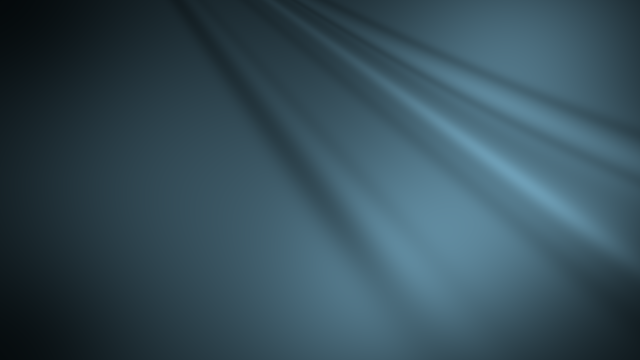
This background is drawn by a WebGL 2 fragment shader. Its source:

```glsl
#version 300 es
precision highp float;
// Soft blue-grey light falling in a fan of streaks from beyond the upper left.
// Wide Gaussian glows give the brightness; streaks are Gaussians of the angle
// about a hidden source, and one steel-blue tint colours the sum.
uniform vec2 u_resolution;
out vec4 fragColor;

float glow(vec2 p, vec2 center, vec2 size) {
    vec2 d = (p - center) / size;
    return exp(-dot(d, d));
}

// Light and dark folds of the fan: angle in degrees, width, strength.
const vec3 STREAKS[10] = vec3[10](
    vec3(54.0, 2.5, -0.27), vec3(50.6, 1.5, 0.04),
    vec3(48.0, 1.4, -0.07), vec3(39.3, 1.3, -0.13),
    vec3(37.4, 0.8, -0.04), vec3(35.6, 0.95, 0.23),
    vec3(33.0, 1.2, -0.09), vec3(30.9, 0.7, -0.13),
    vec3(29.2, 1.0, 0.13), vec3(27.0, 0.8, -0.17));

float streakLight(vec2 p) {
    vec2 ray = p - vec2(0.215, 1.382);
    float r = length(ray);
    float angle = degrees(atan(-ray.y, ray.x));
    // The upper folds bend gently outward with distance.
    angle += 3.5 * (r - 1.4) * (1.0 - smoothstep(30.0, 36.0, angle));
    float light = 1.0;
    for (int i = 0; i < 10; i++) {
        float d = (angle - STREAKS[i].x) / STREAKS[i].y;
        light += STREAKS[i].z * exp(-d * d);
    }
    // The steep folds dissolve toward the bottom.
    float fade = smoothstep(1.15, 1.75, r) * smoothstep(40.0, 46.0, angle);
    return mix(light, 1.0, 0.75 * fade);
}

void main() {
    vec2 p = gl_FragCoord.xy / u_resolution.y;
    p.x *= 16.0 / 9.0 * u_resolution.y / u_resolution.x;

    // Broad pools of light
    float light = 0.04;
    light += 0.46 * glow(p, vec2(0.85, 0.38), vec2(0.80, 0.72));
    light += 0.50 * glow(p, vec2(1.30, 0.33), vec2(0.42, 0.32));
    light += 0.18 * glow(p, vec2(1.00, 0.08), vec2(0.30, 0.30));
    light += 0.55 * glow(p, vec2(1.45, 0.85), vec2(0.38, 0.32));
    light += 0.30 * glow(p, vec2(1.72, 0.47), vec2(0.28, 0.21));
    light += 0.13 * glow(p, vec2(0.42, 0.52), vec2(0.45, 0.50));

    // Folds, then the dark corners on the left
    light *= streakLight(p);
    vec2 corner = vec2(p.x, 0.5 - abs(p.y - 0.5));
    light *= 1.0 - 0.55 * glow(corner, vec2(0.0), vec2(0.32, 0.26));

    vec3 steelBlue = vec3(0.39, 0.55, 0.63);
    fragColor = vec4(steelBlue * light + vec3(-0.006, 0.004, 0.006), 1.0);
}
```
